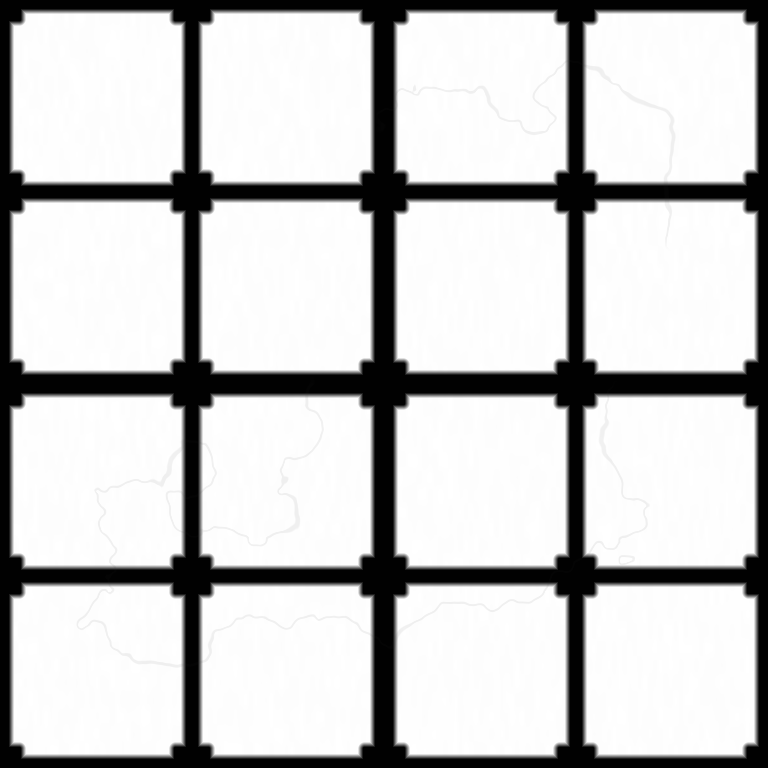
Write a WebGL 2 fragment shader that draws this pattern.

```glsl
#version 300 es
precision highp float;
// White square tiles, four by four, between black bars that alternate wide and narrow.
// Rounded blocks sit on the crossings; faint broken veins wander over the surface.
// Bars and blocks are distance functions, veins are contours of wrapping noise.

uniform vec2 u_resolution;
out vec4 fragColor;

float hash(vec2 cell) {
    return fract(sin(dot(cell, vec2(127.1, 311.7))) * 43758.5);
}

// Value noise that wraps once per canvas, with a whole number of cells per axis
float wrapNoise(vec2 uv, vec2 cells, float seed) {
    vec2 p = uv * cells;
    vec2 i = floor(p);
    vec2 f = p - i;
    f = f * f * f * (f * (f * 6.0 - 15.0) + 10.0);
    vec2 a = mod(i, cells) + seed;
    vec2 b = mod(i + 1.0, cells) + seed;
    return mix(mix(hash(a), hash(vec2(b.x, a.y)), f.x),
               mix(hash(vec2(a.x, b.y)), hash(b), f.x), f.y);
}

float wrapFbm(vec2 uv) {
    float sum = 0.0;
    float weight = 0.5;
    float cells = 3.0;
    for (int octave = 0; octave < 6; octave++) {
        sum += weight * wrapNoise(uv, vec2(cells), 17.0 * float(octave));
        weight *= 0.48;
        cells *= 2.0;
    }
    return sum;
}

// Thin irregular contour lines, broken up by a slower mask
float veins(vec2 uv) {
    float e = 0.002;
    float height = wrapFbm(uv);
    vec2 slope = vec2(wrapFbm(uv + vec2(e, 0.0)), wrapFbm(uv + vec2(0.0, e))) - height;
    float dist = abs(height - 0.48) / max(length(slope) / e, 0.7);
    float width = mix(0.001, 0.0035, smoothstep(0.55, 0.9, wrapNoise(uv, vec2(23.0), 61.0)));
    float mask = smoothstep(0.38, 0.5, wrapNoise(uv, vec2(5.0), 83.0));
    return mask * (1.0 - smoothstep(width * 0.5, width + 0.001, dist));
}

// Signed distance to the bars and the blocks on their crossings
float latticeDistance(vec2 uv) {
    vec2 line = round(uv * 4.0);
    vec2 offset = abs(uv - line / 4.0);
    vec2 halfWidth = mix(vec2(0.0150), vec2(0.0111), mod(line, 2.0));
    vec2 bars = offset - halfWidth;
    float radius = 0.0055;
    vec2 corner = bars - 0.0156 + radius;
    float block = length(max(corner, 0.0)) + min(max(corner.x, corner.y), 0.0) - radius;
    return min(min(bars.x, bars.y), block);
}

void main() {
    vec2 uv = gl_FragCoord.xy / u_resolution;
    float vein = veins(uv);

    // Tile face with a barely visible upright grain
    float grain = wrapNoise(uv, vec2(150.0, 45.0), 7.0);
    vec3 tile = vec3(1.0 - 0.01 * grain - 0.055 * vein);
    vec3 bar = vec3(0.003 + 0.012 * vein);

    // Soft edge between bar and tile
    float face = clamp(latticeDistance(uv) / 0.0068 + 0.5, 0.0, 1.0);
    fragColor = vec4(mix(bar, tile, face), 1.0);
}
```
